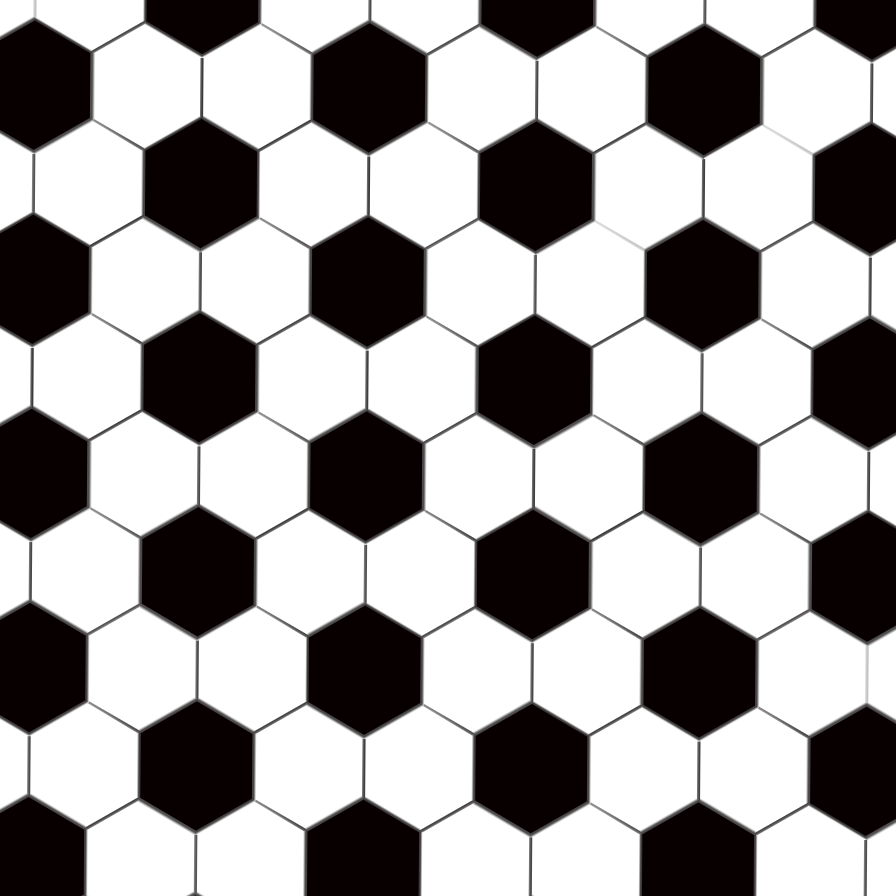
Reproduce this pattern procedurally as a Shadertoy shader.

```glsl
// Soccer-ball hexagon tiling: black cells ringed by white ones, with uneven grey seams.

const vec2  CELL_SIZE   = vec2(0.1246, 0.1251);  // cell spacing, slightly taller than wide
const vec2  ANCHOR      = vec2(0.5964, 0.5755);  // centre of one black cell
const float TILT        = 0.008;                 // clockwise turn in radians
const float SEAM_HALF   = 0.014;                 // half seam width, in cells
const float RIM_WIDTH   = 0.040;                 // shaded border around black cells
const float SEAM_GAP    = 0.035;                 // break at the upper end of a seam
const float FAINT_SHARE = 0.06;                  // share of nearly worn-away seams

const vec3 WHITE = vec3(1.0);
const vec3 BLACK = vec3(0.03, 0.0, 0.0);
const vec3 DARK  = vec3(0.23, 0.22, 0.22);
const vec3 GREY  = vec3(0.44);

const float ROW_STEP  = 0.8660254;
const float HALF_EDGE = 0.2886751;

float hash(vec2 p) {
    return fract(sin(dot(p, vec2(127.1, 311.7))) * 43758.5453);
}

// Axial index (column, row) of the hexagon containing p.
vec2 hexIndex(vec2 p) {
    float row = p.y / ROW_STEP;
    float col = p.x - 0.5 * row;
    vec3 cube = vec3(col, row, -col - row);
    vec3 cell = round(cube);
    vec3 err = abs(cell - cube);
    if (err.x > err.y && err.x > err.z) cell.x = -cell.y - cell.z;
    else if (err.y > err.z) cell.y = -cell.x - cell.z;
    return cell.xy;
}

vec2 hexCentre(vec2 id) {
    return vec2(id.x + 0.5 * id.y, id.y * ROW_STEP);
}

bool isBlack(vec2 id) {
    return mod(id.x - id.y + 0.5, 3.0) < 1.0;
}

// Shading outside a black cell at distance d from its edge.
vec3 rimColour(float d, float wear, float px) {
    float width = RIM_WIDTH * mix(0.75, 1.15, wear);
    vec3 ink = mix(BLACK, mix(DARK, GREY, 0.4 * wear), clamp(d / px + 0.5, 0.0, 1.0));
    return mix(ink, WHITE, smoothstep(0.3 * width, width + 0.3 * px, d));
}

// Seam between white cells: across and along are measured from its midpoint.
vec3 seamColour(float across, float along, int axis, float wear, float px) {
    bool falling = axis == 1;
    float taper = smoothstep(-HALF_EDGE, HALF_EDGE, along);
    float halfWidth = SEAM_HALF * (falling ? mix(1.0, 0.75, taper) : 1.0);
    float strength = mix(0.85, 1.0, wear);
    if (falling) strength *= mix(0.95, 0.65, taper);
    if (wear < FAINT_SHARE) strength *= 0.35;

    float gap = axis == 2 ? 0.0 : SEAM_GAP;
    float cover = clamp((halfWidth - abs(across)) / px + 0.5, 0.0, 1.0);
    cover *= clamp((HALF_EDGE - gap - along) / px + 0.5, 0.0, 1.0);
    vec3 ink = mix(GREY, DARK, smoothstep(-SEAM_HALF, 0.5 * SEAM_HALF, across));
    return mix(WHITE, ink, cover * strength);
}

void mainImage(out vec4 fragColor, in vec2 fragCoord) {
    // Tilted cell coordinates
    float px = 1.0 / (iResolution.y * CELL_SIZE.x);
    vec2 uv = fragCoord / iResolution.y - ANCHOR;
    float c = cos(TILT), s = sin(TILT);
    vec2 p = vec2(c * uv.x - s * uv.y, s * uv.x + c * uv.y) / CELL_SIZE;

    vec2 id = hexIndex(p);
    vec2 local = p - hexCentre(id);
    bool black = isBlack(id);
    vec3 colour = black ? BLACK : WHITE;

    // Borders shared with the six neighbours
    for (int i = 0; i < 6; i++) {
        int axis = i % 3;
        float side = i < 3 ? 1.0 : -1.0;
        vec2 stepId = axis == 0 ? vec2(1, 0) : axis == 1 ? vec2(0, 1) : vec2(-1, 1);
        vec2 normal = hexCentre(stepId);
        float across = dot(local, normal) - 0.5 * side;
        float along = dot(local, vec2(-normal.y, normal.x));
        float wear = hash(2.0 * id + side * stepId);

        if (black)
            colour = max(colour, rimColour(-abs(across), wear, px));
        else if (isBlack(id + side * stepId))
            colour = min(colour, rimColour(abs(across), wear, px));
        else
            colour = min(colour, seamColour(across, along, axis, wear, px));
    }
    fragColor = vec4(colour, 1.0);
}
```
